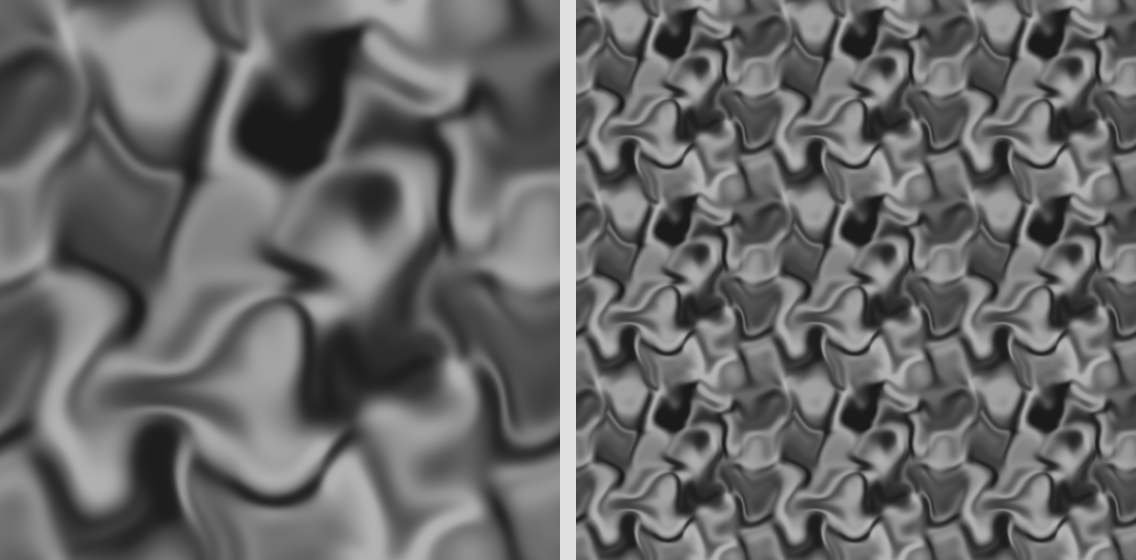
Left: one tile. Right: repeated 3 by 3.
A three.js fragment shader for this background:

```glsl
// Smoky grey folds: wrapping gradient noise is read through a domain that has
// been bent twice by further noise, so soft blobs are pulled into cusps,
// crescents and creases. Every layer has a whole period, so the square tiles.

varying vec2 vUv;

// Unit gradient for a lattice cell, repeating after `period` cells.
vec2 latticeGradient(vec2 cell, float period, float seed) {
  vec2 wrapped = floor(mod(cell + 0.5, period));
  vec3 h = fract(vec3(wrapped.xyx + seed * 7.31) * vec3(0.1031, 0.1030, 0.0973));
  h += dot(h, h.yzx + 33.33);
  float angle = 6.28318 * fract((h.x + h.y) * h.z);
  return vec2(cos(angle), sin(angle));
}

// Gradient noise around zero, with `period` cells across the unit square.
float gradientNoise(vec2 p, float period, float seed) {
  p *= period;
  vec2 cell = floor(p);
  vec2 f = p - cell;
  vec2 blend = f * f * f * (f * (f * 6.0 - 15.0) + 10.0);
  vec2 right = vec2(1.0, 0.0);
  vec2 up = vec2(0.0, 1.0);
  float a = dot(latticeGradient(cell, period, seed), f);
  float b = dot(latticeGradient(cell + right, period, seed), f - right);
  float c = dot(latticeGradient(cell + up, period, seed), f - up);
  float d = dot(latticeGradient(cell + 1.0, period, seed), f - 1.0);
  return mix(mix(a, b, blend.x), mix(c, d, blend.x), blend.y);
}

void main() {
  // Bend the domain, each pass reading the result of the one before.
  vec2 p = vUv;
  for (int i = 0; i < 2; i++) {
    float seed = 3.0 + 2.0 * float(i);
    p += 0.22 * vec2(gradientNoise(p, 5.0, seed), gradientNoise(p, 5.0, seed + 1.0));
  }

  // Blobs over a broader drift of light and dark.
  float tone = gradientNoise(p, 6.0, 11.0) + 0.4 * gradientNoise(p, 4.0, 12.0);

  // Soft shoulders keep the range between charcoal and pale grey.
  float grey = mix(0.1, 0.7, smoothstep(-0.54, 0.54, tone));
  gl_FragColor = vec4(vec3(grey), 1.0);
}
```
